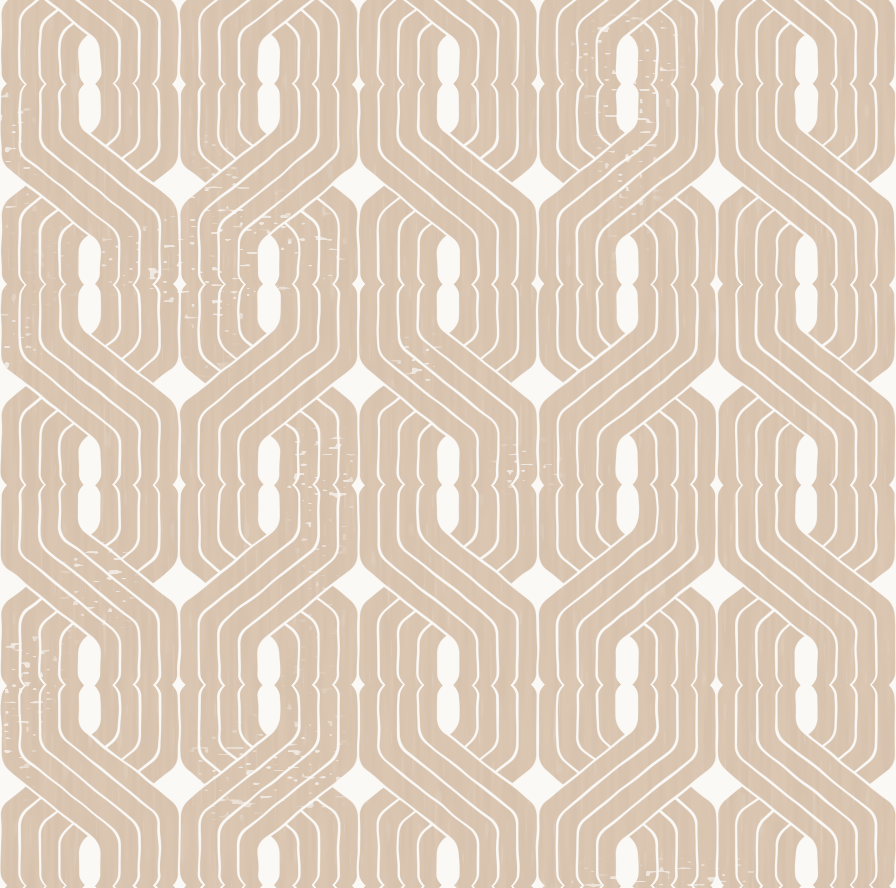
Give the GLSL for this pattern, as a WebGL 1 fragment shader.

```glsl
precision highp float;
// Interlaced trellis of four-lane ribbons, hand printed in beige on off-white.

uniform vec2 u_resolution;

// Lengths are in column widths.
const float COLUMNS = 5.0;
const float ROW_HEIGHT = 1.118;
const float CROSSING_Y = 0.573;
const float RIBBON_HALF = 0.2223;
const float RIBBON_SHIFT = 0.2777;
const float LANE_WIDTH = RIBBON_HALF * 0.5;
const float LINE_HALF = 0.0068;
const float BEND_ROUNDING = 0.045;
const vec2 DIAGONAL_NORMAL = vec2(0.625, 0.781);

const vec3 PAPER = vec3(0.98, 0.975, 0.965);
const vec3 BEIGE = vec3(0.85, 0.77, 0.69);

float hash(vec2 cell) {
  vec3 h = fract(cell.xyx * vec3(0.1031, 0.1030, 0.0973));
  h += dot(h, h.yzx + 33.33);
  return fract((h.x + h.y) * h.z);
}

float noise(vec2 p) {
  vec2 cell = floor(p);
  vec2 f = fract(p);
  f = f * f * (3.0 - 2.0 * f);
  float low = mix(hash(cell), hash(cell + vec2(1.0, 0.0)), f.x);
  float high = mix(hash(cell + vec2(0.0, 1.0)), hash(cell + vec2(1.0, 1.0)), f.x);
  return mix(low, high, f.y);
}

float smoothMin(float a, float b, float k) {
  float h = max(k - abs(a - b), 0.0) / k;
  return min(a, b) - h * h * k * 0.25;
}

float smoothMax(float a, float b, float k) {
  return -smoothMin(-a, -b, k);
}

// Signed offset across a ribbon that runs from upper left to lower right.
float ribbonOffset(vec2 p) {
  float diagonal = dot(p, DIAGONAL_NORMAL);
  float bent = smoothMin(diagonal, p.x + RIBBON_SHIFT, BEND_ROUNDING);
  return smoothMax(bent, p.x - RIBBON_SHIFT, BEND_ROUNDING);
}

// Ink coverage of the lanes, leaving thin gaps between them.
float laneInk(float offset, float gap, float blur) {
  float lane = (offset + RIBBON_HALF) / LANE_WIDTH;
  float gapDistance = (0.5 - abs(fract(lane) - 0.5)) * LANE_WIDTH;
  float inside = step(abs(offset), RIBBON_HALF);
  return inside * smoothstep(-blur, blur, gapDistance - gap);
}

// Pulls the lanes towards the column centre in a cusp halfway between crossings.
vec2 pinchWaist(vec2 p) {
  float height = ROW_HEIGHT * 0.5 - abs(p.y);
  float closeness = max(1.0 - height / 0.062, 0.0);
  p.x += sign(p.x) * 0.031 * closeness * closeness;
  return p;
}

// One crossing: the first ribbon passes over its mirror image.
float crossingInk(vec2 p, float gap, float blur) {
  float over = ribbonOffset(p);
  float under = ribbonOffset(vec2(-p.x, p.y));
  float uncovered = smoothstep(-blur, blur, abs(over) - RIBBON_HALF - gap);
  return max(laneInk(over, gap, blur), laneInk(under, gap, blur) * uncovered);
}

// Sparse flecks of missing ink, gathered in a few worn patches.
float wornFlecks(vec2 p) {
  float patches = smoothstep(0.70, 0.86, noise(p * 1.7 + 11.0));
  float flecks = smoothstep(0.80, 0.90, noise(p * vec2(26.0, 55.0)));
  return patches * flecks;
}

void main() {
  vec2 p = gl_FragCoord.xy * COLUMNS / u_resolution.x;
  float blur = 0.75 * COLUMNS / u_resolution.x;

  // Slightly unsteady hand-cut edges
  vec2 wobble = vec2(noise(p * 9.0), noise(p * 9.0 + 37.0)) - 0.5;
  vec2 drawn = p + wobble * 0.009;
  float gap = LINE_HALF * (0.8 + 0.4 * noise(p * 7.0 + 5.0));

  // Repeat, mirroring every second column
  float column = floor(drawn.x);
  float mirror = 1.0 - 2.0 * mod(column, 2.0);
  float row = floor((drawn.y - CROSSING_Y) / ROW_HEIGHT + 0.5);
  vec2 local = vec2((drawn.x - column - 0.5) * mirror,
                    drawn.y - CROSSING_Y - row * ROW_HEIGHT);
  float ink = crossingInk(pinchWaist(local), gap, blur);

  // Vertical brush grain and wear
  float grain = noise(p * vec2(48.0, 3.5));
  float scratch = smoothstep(0.82, 0.97, noise(p * vec2(65.0, 6.0) + 71.0));
  ink *= 1.0 - 0.7 * wornFlecks(p) - 0.12 * scratch;
  vec3 inkColor = BEIGE + (grain - 0.5) * 0.022;

  gl_FragColor = vec4(mix(PAPER, inkColor, ink), 1.0);
}
```
